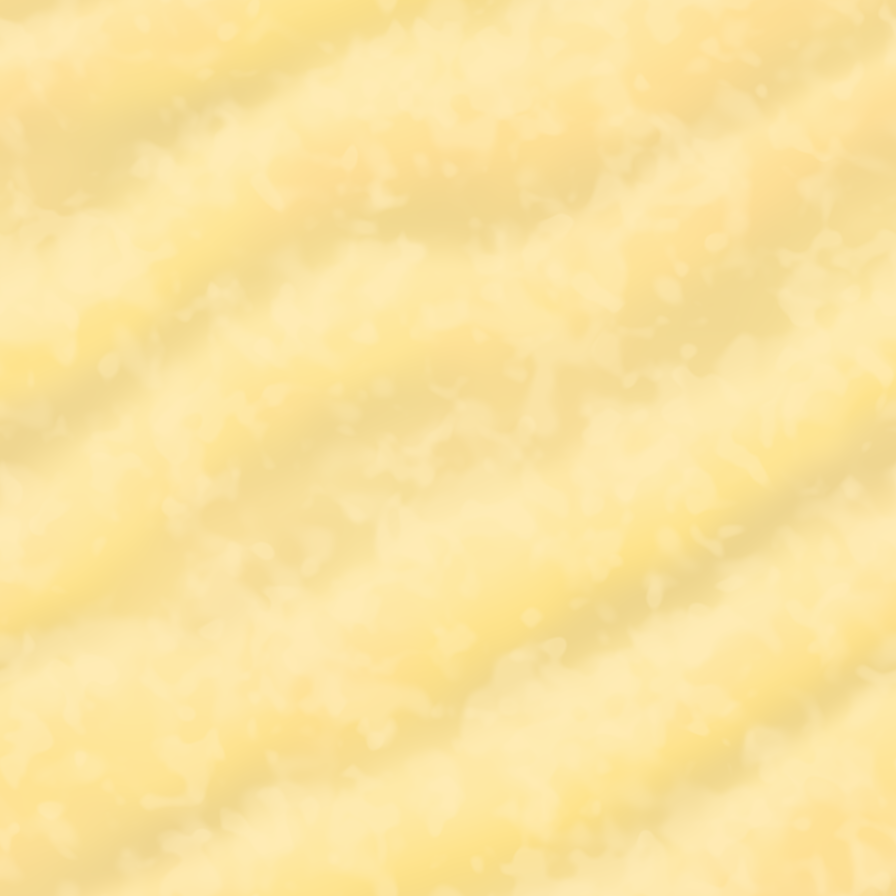
Reproduce this texture procedurally as a WebGL 1 fragment shader.

```glsl
precision highp float;
// Soft cream and yellow wash with slanted, shaded bands and pale mottling.
// Bands are a warped asymmetric wave; tint and mottle come from value noise
// whose lattice wraps on the canvas, so the result tiles in both directions.

uniform vec2 u_resolution;

const vec3 CREAM  = vec3(0.996, 0.914, 0.655);
const vec3 YELLOW = vec3(0.996, 0.885, 0.520);
const vec3 PEACH  = vec3(0.992, 0.850, 0.580);
const vec3 SHADE  = vec3(0.915, 0.820, 0.550);
const vec3 PALE   = vec3(1.000, 0.928, 0.735);

const vec2  BAND_REPEATS  = vec2(-2.0, 4.0); // whole bands across and up
const float BAND_WARP     = 0.55;
const float YELLOW_AMOUNT = 0.90;
const float SHADE_AMOUNT  = 0.85;
const float PEACH_AMOUNT  = 0.60;
const float PATCH_REPEATS = 28.0;
const float FLECK_REPEATS = 32.0; // on the diagonal lattice
const float MOTTLE_WARP   = 0.018;
const float PATCH_AMOUNT  = 0.42;
const float FLECK_AMOUNT  = 0.38;

float hash(vec2 cell, float seed) {
  return fract(sin(dot(cell, vec2(127.1, 311.7)) + seed * 74.7) * 43758.5453);
}

// Lattice value that wraps; each wrap in x also steps y by "shear" cells.
// The half-cell offset keeps the divisions clear of rounding errors.
float lattice(vec2 cell, vec2 repeats, float shear, float seed) {
  float wraps = floor((cell.x + 0.5) / repeats.x);
  cell += wraps * vec2(-repeats.x, shear);
  cell.y -= repeats.y * floor((cell.y + 0.5) / repeats.y);
  return hash(floor(cell + 0.5), seed);
}

float wrapNoise(vec2 p, vec2 repeats, float shear, float seed) {
  vec2 c = floor(p);
  vec2 f = p - c;
  f = f * f * f * (f * (f * 6.0 - 15.0) + 10.0);
  vec2 e = vec2(1.0, 0.0);
  float low = mix(lattice(c, repeats, shear, seed),
                  lattice(c + e.xy, repeats, shear, seed), f.x);
  float high = mix(lattice(c + e.yx, repeats, shear, seed),
                   lattice(c + e.xx, repeats, shear, seed), f.x);
  return mix(low, high, f.y);
}

float noise(vec2 uv, float repeats, float seed) {
  return wrapNoise(uv * repeats, vec2(repeats), 0.0, seed);
}

// Noise on a lattice turned by 45 degrees.
float diagonalNoise(vec2 uv, float repeats, float seed) {
  vec2 p = vec2(uv.x + uv.y, uv.y - uv.x) * repeats;
  return wrapNoise(p, vec2(repeats, 2.0 * repeats), repeats, seed);
}

// Noise drawn out along the bands, which climb one unit in two.
float streakNoise(vec2 uv, float along, float across, float seed) {
  vec2 p = vec2(uv.x * along, (2.0 * uv.y - uv.x) * across);
  return wrapNoise(p, vec2(along, 2.0 * across), across, seed);
}

float fbm(vec2 uv, float repeats, float seed) {
  return 0.54 * noise(uv, repeats, seed)
       + 0.28 * diagonalNoise(uv, floor(repeats * 1.5), seed + 1.0)
       + 0.18 * noise(uv, repeats * 4.0, seed + 2.0);
}

// Rises from zero at a to one at b, then falls back to zero at c.
float hump(float a, float b, float c, float x) {
  return smoothstep(a, b, x) * (1.0 - smoothstep(b, c, x));
}

void main() {
  vec2 uv = gl_FragCoord.xy / u_resolution;

  // Bands: yellow fading upward, with a greyer streak along the lower side.
  float warp = streakNoise(uv, 3.0, 3.0, 1.0) - 0.5
             + 0.35 * (fbm(uv, 7.0, 3.0) - 0.5);
  float phase = dot(uv, BAND_REPEATS) + BAND_WARP * warp + 0.25;
  float band = fract(phase) - 0.25;
  float yellow = hump(-0.25, 0.2, 0.75, band);
  float streak = hump(-0.25, 0.04, 0.36, band);

  // Broad changes of tint, stretched along the bands.
  float tint = streakNoise(uv, 3.0, 4.0, 11.0);
  float cloud = fbm(uv, 5.0, 17.0);
  float depth = streakNoise(uv, 5.0, 4.0, 23.0);
  float warmth = smoothstep(0.45, 0.8, 0.65 * cloud + 0.35 * (1.0 - tint));

  vec3 color = mix(CREAM, YELLOW, YELLOW_AMOUNT * yellow * (0.4 + 0.9 * tint));
  color = mix(color, PEACH, PEACH_AMOUNT * warmth * (0.4 + 0.6 * yellow));
  color = mix(color, SHADE, SHADE_AMOUNT * streak * mix(0.25, 1.0, depth));

  // Mottle: soft pale patches under smaller flecks, thickest in light bands.
  vec2 bend = vec2(noise(uv, 19.0, 31.0), noise(uv, 19.0, 37.0)) - 0.5;
  vec2 bent = uv + MOTTLE_WARP * bend;
  float cover = 0.22 * (0.55 - yellow) + 0.4 * (fbm(uv, 8.0, 47.0) - 0.5);
  float patches = 0.6 * noise(bent, PATCH_REPEATS, 41.0)
                + 0.4 * diagonalNoise(bent, PATCH_REPEATS, 43.0);
  float flecks = 0.65 * diagonalNoise(bent, FLECK_REPEATS, 53.0)
               + 0.35 * noise(bent, FLECK_REPEATS * 2.0, 59.0);
  color = mix(color, PALE, PATCH_AMOUNT * smoothstep(0.42, 0.78, patches + cover));
  color = mix(color, PALE, FLECK_AMOUNT * smoothstep(0.52, 0.76, flecks + cover));

  gl_FragColor = vec4(color, 1.0);
}
```
